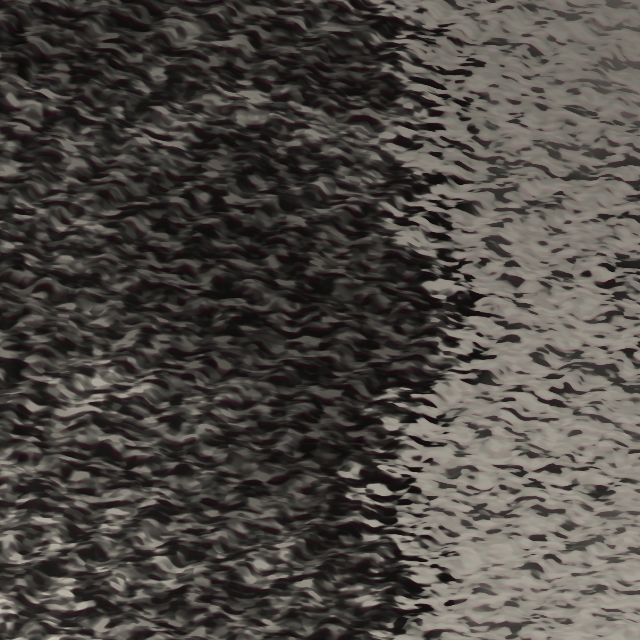
This texture is drawn by a three.js fragment shader. Its source:

```glsl
// Dark streaky grain on the left meeting a pale flecked field along a ragged edge.
varying vec2 vUv;

const vec3 WARM_GREY = vec3(1.02, 0.99, 0.92);
const vec2 COARSE = vec2(42.0, 112.0);
const vec2 FINE = vec2(76.0, 190.0);

vec3 hash3(vec2 cell) {
  vec3 q = vec3(dot(cell, vec2(127.1, 311.7)),
                dot(cell, vec2(269.5, 183.3)),
                dot(cell, vec2(419.2, 371.9)));
  return fract(sin(q) * 43758.5);
}

// Soft cellular noise: random cell values blended by distance.
float cellNoise(vec2 p) {
  vec2 cell = floor(p);
  vec2 local = p - cell;
  float total = 0.0;
  float weightSum = 0.0;
  for (int j = -1; j <= 1; j++) {
    for (int i = -1; i <= 1; i++) {
      vec2 offset = vec2(float(i), float(j));
      vec3 rnd = hash3(cell + offset);
      vec2 d = offset + rnd.xy - local;
      float weight = exp(-5.5 * dot(d, d));
      total += weight * rnd.z;
      weightSum += weight;
    }
  }
  return total / max(weightSum, 0.0001);
}

// Slants and ripples the streaks.
vec2 bend(vec2 p) {
  float slant = p.x * mix(0.04, 0.22, p.y);
  float ripple = 0.004 * sin(p.x * 41.0 + 5.0 * sin(p.y * 23.0))
               + 0.002 * sin(p.x * 97.0 - p.y * 61.0);
  return vec2(p.x, p.y + slant + ripple);
}

float streaks(vec2 p) {
  float n = mix(cellNoise(p * COARSE), cellNoise(p * FINE + 37.0), 0.4);
  return clamp(0.5 + 1.8 * (n - 0.5), 0.0, 1.0);
}

float bump(float x, float centre, float width) {
  float t = (x - centre) / width;
  return exp(-t * t);
}

float spot(vec2 p, vec2 centre, vec2 radius) {
  vec2 d = (p - centre) / radius;
  return exp(-dot(d, d));
}

// Horizontal position of the border at height y.
float borderAt(float y) {
  return 0.61 + 0.11 * bump(y, 0.50, 0.15) + 0.07 * bump(y, 0.85, 0.13)
       + 0.035 * bump(y, 0.09, 0.04) - 0.03 * smoothstep(0.93, 1.0, y)
       + 0.008 * sin(y * 47.0);
}

// How strongly pale grains show within the dark field.
float paleness(vec2 p, float cloud) {
  float left = smoothstep(0.48, 0.0, p.x) * mix(0.75, 0.2, smoothstep(0.2, 0.9, p.y));
  float patches = 0.45 * spot(p, vec2(0.22, 0.40), vec2(0.13, 0.06))
                + 0.50 * spot(p, vec2(0.48, 0.11), vec2(0.10, 0.05))
                + 0.45 * spot(p, vec2(0.49, 0.77), vec2(0.12, 0.07))
                + 0.30 * spot(p, vec2(0.32, 0.82), vec2(0.10, 0.06));
  float floorGlow = 0.35 * smoothstep(0.35, 0.0, p.y);
  float shade = 0.25 * spot(p, vec2(0.43, 0.53), vec2(0.18, 0.2));
  return max(left + patches + floorGlow - shade + 0.7 * (cloud - 0.45), 0.0);
}

float darkTone(float grain, float pale) {
  return 0.055 + 0.05 * pale + (0.27 + 0.28 * pale) * pow(grain, 1.7);
}

float paleTone(vec2 p, float grain, float cloud) {
  float base = mix(0.56, 0.44, smoothstep(0.05, 0.95, p.y));
  float calm = spot(p, vec2(1.0, 1.0), vec2(0.22, 0.25));
  float density = (0.75 + 0.5 * (cloud - 0.5)) * (1.0 - 0.65 * calm);
  float fleck = smoothstep(0.40, 0.08, grain);
  return base + 0.16 * (grain - 0.5) * (1.0 - 0.5 * calm) - 0.33 * density * fleck;
}

void main() {
  vec2 p = vUv;
  vec2 flow = bend(p);
  float grain = streaks(flow);
  float grainAbove = streaks(flow + vec2(0.001, 0.005));
  float cloud = cellNoise(flow * vec2(10.0, 15.0) + 9.0);

  // Ragged border between the two fields.
  float side = p.x - borderAt(p.y) + 0.13 * (grain - 0.5) + 0.07 * (cloud - 0.5);
  float field = smoothstep(-0.035, 0.035, side);
  float tone = mix(darkTone(grain, paleness(p, cloud)), paleTone(p, grain, cloud), field);

  // Faint upright bands near the left side.
  tone += 0.018 * sin(p.x * 150.0) * smoothstep(0.14, 0.0, p.x);

  // Pinkish fringe beneath bright grains.
  float fringe = smoothstep(0.12, 0.5, grainAbove - grain);
  vec3 colour = tone * WARM_GREY + fringe * vec3(0.05, -0.008, 0.018);
  gl_FragColor = vec4(clamp(colour, 0.0, 1.0), 1.0);
}
```
